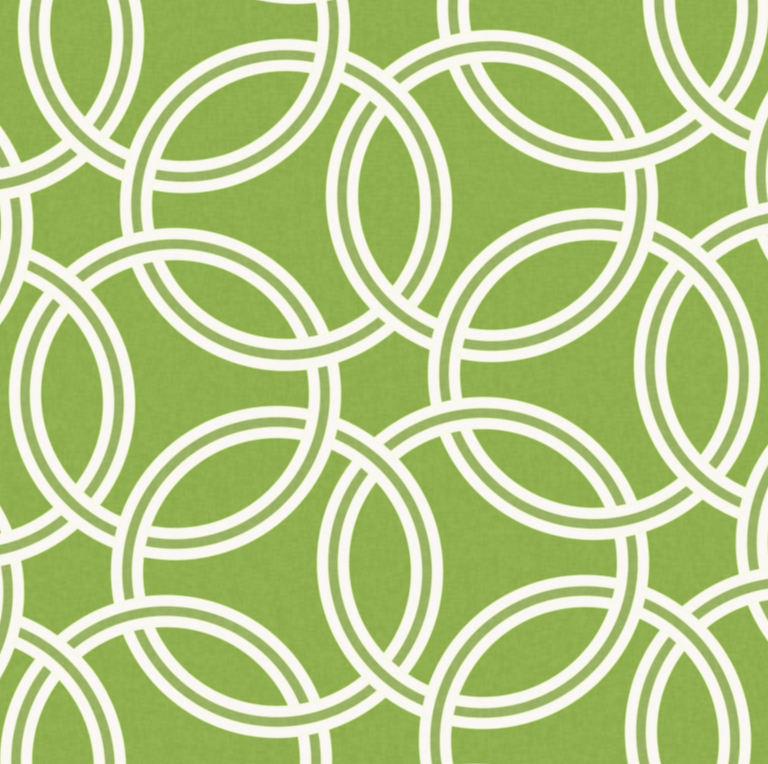
Reproduce this pattern procedurally as a Shadertoy shader.

```glsl
#define STEP_U vec2(0.4010, -0.2200)
#define STEP_V vec2(0.0117, 0.4779)
#define FIRST_CENTER vec2(0.3724, 0.7279)
#define PAIR_OFFSET vec2(0.2682, 0.0117)
#define RING_RADIUS 0.1953
#define BAND_HALF 0.0210
#define GAP_HALF 0.0062
#define EDGE_SOFTNESS 0.0018
#define GRAIN_AMOUNT 0.045
#define GROUND_GREEN vec3(0.565, 0.690, 0.310)
#define GAP_GREEN vec3(0.600, 0.695, 0.385)
#define INK_WHITE vec3(0.980, 0.970, 0.960)

float hash(vec2 p) {
    return fract(sin(dot(p, vec2(127.1, 311.7))) * 43758.5453);
}

float valueNoise(vec2 p) {
    vec2 cell = floor(p);
    vec2 f = fract(p);
    f = f * f * (3.0 - 2.0 * f);
    float low = mix(hash(cell), hash(cell + vec2(1.0, 0.0)), f.x);
    float high = mix(hash(cell + vec2(0.0, 1.0)), hash(cell + 1.0), f.x);
    return mix(low, high, f.y);
}

// Short warp and weft threads, centered on zero
float clothGrain(vec2 p) {
    float warp = valueNoise(p * vec2(330.0, 130.0));
    float weft = valueNoise(p * vec2(130.0, 330.0) + 57.0);
    return 0.5 * (warp + weft) - 0.5;
}

float coverage(float dist, float softness) {
    return 1.0 - smoothstep(-softness, softness, dist);
}

// Double-line band: rgb is its colour, a its coverage
vec4 ringBand(float radius, float softness) {
    float fromMid = abs(radius - RING_RADIUS);
    float inkMid = 0.5 * (BAND_HALF + GAP_HALF);
    float inkDist = abs(fromMid - inkMid) - 0.5 * (BAND_HALF - GAP_HALF);
    vec3 edgeTint = vec3(0.970, 0.980, 0.895);
    vec3 ink = mix(edgeTint, INK_WHITE, smoothstep(0.001, 0.005, -inkDist));
    float gap = coverage(fromMid - GAP_HALF, softness);
    return vec4(mix(ink, GAP_GREEN, gap), coverage(fromMid - BAND_HALF, softness));
}

void mainImage(out vec4 fragColor, in vec2 fragCoord) {
    vec2 p = fragCoord / iResolution.x;
    float softness = max(EDGE_SOFTNESS, 0.9 / iResolution.x);
    mat2 lattice = mat2(STEP_U, STEP_V);
    mat2 toCell = inverse(lattice);
    float tilt = atan(PAIR_OFFSET.y, PAIR_OFFSET.x);

    vec3 color = GROUND_GREEN;
    vec4 over = vec4(0.0);

    // Two rings per cell form a honeycomb
    for (int ring = 0; ring < 2; ring++) {
        vec2 local = p - FIRST_CENTER - float(ring) * PAIR_OFFSET;
        vec2 cell = floor(toCell * local);
        for (int k = 0; k < 4; k++) {
            vec2 corner = vec2(k & 1, k >> 1);
            vec2 v = local - lattice * (cell + corner);
            vec4 band = ringBand(length(v), softness);

            // Each ring alternates over and under at its six crossings
            float height = sin(3.0 * (atan(v.y, v.x) - tilt));
            if (ring == 1) height = -height;
            if (height < 0.0) color = mix(color, band.rgb, band.a);
            else if (band.a > over.a) over = band;
        }
    }
    color = mix(color, over.rgb, over.a);

    // Grain shows more on the dyed ground than on the white
    float dyed = 1.0 - smoothstep(0.4, 0.9, color.b);
    color += clothGrain(p) * GRAIN_AMOUNT * mix(0.25, 1.0, dyed);
    fragColor = vec4(clamp(color, 0.0, 1.0), 1.0);
}
```
